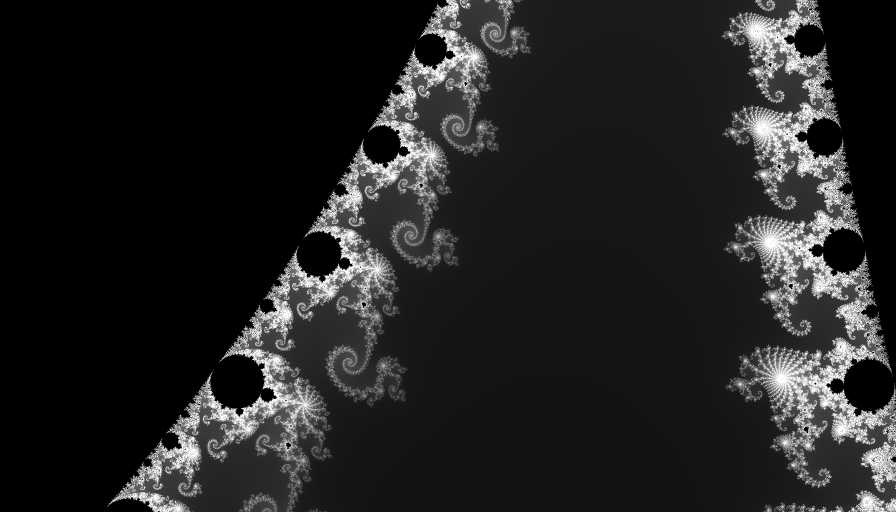
Give the GLSL for this background, as a WebGL 2 fragment shader.

```glsl
#version 300 es
precision highp float;
// Draws a grey escape-time view of the Mandelbrot set, in the valley left of its cardioid.

uniform vec2 u_resolution;
out vec4 fragColor;

const vec2  VIEW_CENTER = vec2(-0.775684, -0.136467); // point of the plane at mid canvas
const float VIEW_WIDTH  = 0.08518;                    // plane units across the canvas
const int   MAX_STEPS   = 1000;                       // points lasting longer count as inside
const float BAILOUT     = 16.0;                       // escape radius
const float WHITE_STEPS = 255.0;                      // escape time that reaches full white
const int   GRID        = 3;                          // samples per pixel side
const vec3  INSIDE      = vec3(0.0);
const vec3  GLOW        = vec3(1.0);

// Exact test for the two largest parts: main cardioid and period-2 disc
bool inLargeBody(vec2 c) {
    float x = c.x - 0.25;
    float y2 = c.y * c.y;
    float q = x * x + y2;
    bool cardioid = q * (q + x) < 0.25 * y2;
    bool disc = (c.x + 1.0) * (c.x + 1.0) + y2 < 0.0625;
    return cardioid || disc;
}

// Smooth escape time, or 0 for points that stay bounded
float escapeTime(vec2 c) {
    if (inLargeBody(c)) return 0.0;
    vec2 z = vec2(0.0);
    for (int n = 0; n < MAX_STEPS; n++) {
        z = vec2(z.x * z.x - z.y * z.y, 2.0 * z.x * z.y) + c;
        float r2 = dot(z, z);
        if (r2 > BAILOUT * BAILOUT) {
            return float(n) + 1.0 - log2(0.5 * log2(r2));
        }
    }
    return 0.0;
}

vec3 shade(vec2 c) {
    float brightness = clamp(escapeTime(c) / WHITE_STEPS, 0.0, 1.0);
    return mix(INSIDE, GLOW, brightness);
}

void main() {
    // Average a grid of samples to smooth the fine filaments
    vec3 sum = vec3(0.0);
    for (int j = 0; j < GRID; j++) {
        for (int i = 0; i < GRID; i++) {
            vec2 offset = (vec2(i, j) + 0.5) / float(GRID) - 0.5;
            vec2 p = (gl_FragCoord.xy + offset - 0.5 * u_resolution) / u_resolution.x;
            sum += shade(VIEW_CENTER + p * VIEW_WIDTH);
        }
    }
    fragColor = vec4(sum / float(GRID * GRID), 1.0);
}
```
